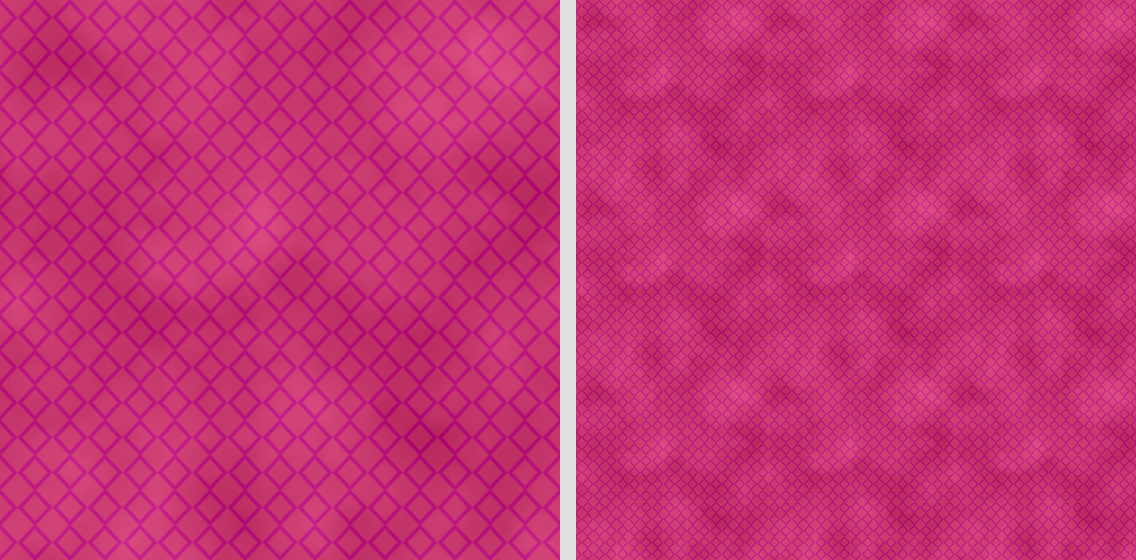
Left: one tile. Right: repeated 3 by 3.
Give the GLSL for this pattern, as a Shadertoy shader.

```glsl
const float REPEATS = 16.0;
const vec2 DIAMOND_RADII = vec2(0.43, 0.455);
const vec3 FILL_COLOUR = vec3(0.778, 0.222, 0.424);
const vec3 LINE_COLOUR = vec3(0.725, 0.070, 0.490);

vec3 hash3(vec2 cell, float seed) {
    vec3 p = fract(vec3(cell.xyx + seed) * vec3(0.1031, 0.1030, 0.0973));
    p += dot(p, p.yxz + 33.33);
    return fract((p.xxy + p.yzz) * p.zyx);
}

// Smooth cellular noise: each jittered point spreads its own tone; wraps every `cells`
float cellularClouds(vec2 uv, float cells, float seed) {
    vec2 p = uv * cells;
    vec2 base = floor(p);
    float toneSum = 0.0;
    float weightSum = 0.0;
    for (int y = -1; y <= 1; y++) {
        for (int x = -1; x <= 1; x++) {
            vec2 cell = base + vec2(x, y);
            vec3 random = hash3(mod(cell, cells), seed);
            vec2 offset = cell + 0.2 + 0.6 * random.xy - p;
            float weight = max(0.0, 1.0 - dot(offset, offset) / 1.44);
            weight *= weight * weight;
            toneSum += weight * random.z;
            weightSum += weight;
        }
    }
    return toneSum / weightSum;
}

float layeredClouds(vec2 uv) {
    float sum = 0.0;
    float amplitude = 0.54;
    float cells = 6.0;
    for (int i = 0; i < 4; i++) {
        sum += amplitude * cellularClouds(uv, cells, 17.0 + 11.0 * float(i));
        amplitude *= 0.5;
        cells *= 2.0;
    }
    return sum;
}

// Approximate distance to the outline of a diamond centred on the origin
float diamondOutline(vec2 p, vec2 radii) {
    vec2 q = abs(p) / radii;
    return abs(q.x + q.y - 1.0) / length(1.0 / radii);
}

float softLine(float dist, float core, float edge, float pixel) {
    return 1.0 - smoothstep(core, max(edge, core + pixel), dist);
}

void mainImage(out vec4 fragColor, in vec2 fragCoord) {
    vec2 uv = fragCoord / iResolution.xy;
    float pixel = REPEATS / min(iResolution.x, iResolution.y);

    // Diamond lattice, shifted half a cell sideways
    vec2 cell = fract(uv * REPEATS + vec2(0.5, 0.0)) - 0.5;
    float outline = diamondOutline(cell, DIAMOND_RADII);
    float line = softLine(outline, 0.018, 0.086, pixel);
    vec3 colour = mix(FILL_COLOUR, LINE_COLOUR, line);

    // Mottled dye across fill and lines alike
    colour += 0.23 * (layeredClouds(uv) - 0.51);

    fragColor = vec4(clamp(colour, 0.0, 1.0), 1.0);
}
```
